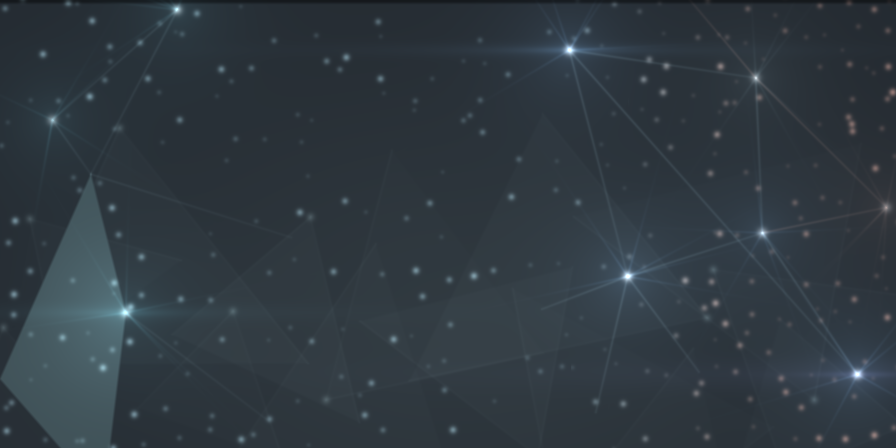
A WebGL 1 fragment shader for this background:

```glsl
precision highp float;
// Dark starry network: translucent facets, thin links, glints with flares and a bright shard.
uniform vec2 u_resolution;

// Colours
const vec3 NIGHT = vec3(0.139, 0.164, 0.190);
const vec3 SLATE = vec3(0.182, 0.217, 0.243);
const vec3 SHARD = vec3(0.270, 0.345, 0.370);
const vec3 COOL = vec3(0.72, 0.90, 0.95);
const vec3 WARM = vec3(1.00, 0.70, 0.60);
const vec3 BLUE = vec3(0.50, 0.75, 1.00);
const vec3 TEAL = vec3(0.45, 0.90, 1.00);
const vec3 VIOLET = vec3(0.62, 0.62, 1.00);

// Sizes, in canvas heights
const float SOFT = 0.004;
const float LINK_WIDTH = 0.0032;
const float STAR_SIZE = 0.0062;
const float STAR_CELL = 0.075;
const float FACET_GAIN = 0.011;

// Main nodes of the network
const vec2 TOP = vec2(1.271, 0.888);
const vec2 HUB = vec2(1.401, 0.383);
const vec2 EAST = vec2(1.702, 0.480);
const vec2 NORTH_EAST = vec2(1.687, 0.826);
const vec2 CORNER = vec2(1.914, 0.164);
const vec2 RIM = vec2(1.979, 0.537);
const vec2 CROWN = vec2(0.396, 0.978);
const vec2 WEST = vec2(0.117, 0.732);
const vec2 PEAK = vec2(0.203, 0.611);
const vec2 ELBOW = vec2(0.281, 0.302);

float hash(vec2 v) {
  return fract(sin(dot(v, vec2(127.1, 311.7))) * 43758.55);
}

float bell(float d, float width) {
  return exp(-d * d / (width * width));
}

// Signed distance to the line a-b, positive on its left
float side(vec2 p, vec2 a, vec2 b) {
  vec2 d = normalize(b - a);
  return d.x * (p.y - a.y) - d.y * (p.x - a.x);
}

float link(vec2 p, vec2 a, vec2 b) {
  vec2 d = b - a;
  float t = clamp(dot(p - a, d) / dot(d, d), 0.0, 1.0);
  return bell(length(p - a - d * t), LINK_WIDTH) * (1.0 - 0.5 * t);
}

// Overlapping faint triangles with lit edges and corner dots
float facets(vec2 p) {
  float sum = 0.0;
  for (int i = 0; i < 14; i++) {
    float k = float(i);
    vec2 c = vec2((k + 0.5) / 7.0, 0.02 + 0.48 * hash(vec2(k, 3.0)));
    float turn = 6.283 * hash(vec2(k, 7.0));
    float size = 0.16 + 0.24 * hash(vec2(k, 11.0));
    vec2 a = c + size * vec2(cos(turn), sin(turn));
    vec2 b = c + size * vec2(cos(turn + 1.8), sin(turn + 1.8));
    vec2 e = c + size * vec2(cos(turn + 4.0), sin(turn + 4.0));
    float d = min(side(p, a, b), min(side(p, b, e), side(p, e, a)));
    sum += FACET_GAIN * smoothstep(-SOFT, SOFT, d) * (0.4 + hash(vec2(k, 19.0)));
    sum += 0.015 * link(p, a, b) + 0.015 * link(p, e, a);
    sum += 0.12 * bell(length(p - a), 0.009);
  }
  return sum;
}

// One scattered star per grid cell, denser towards both sides
float stars(vec2 p, float seed) {
  vec2 q = p / STAR_CELL + seed * 0.37;
  vec2 id = floor(q) + seed * 41.0;
  vec2 spot = 0.2 + 0.6 * vec2(hash(id), hash(id + 5.3));
  float d = length(fract(q) - spot) * STAR_CELL;
  float density = 0.24 + 0.36 * smoothstep(1.1, 1.8, p.x) + 0.2 * smoothstep(0.8, 0.2, p.x);
  float lit = step(hash(id + 9.1), density);
  float power = hash(id + 17.9);
  return lit * (0.06 + 0.36 * power * power) * bell(d, STAR_SIZE * (0.8 + 0.5 * power));
}

// Bright core, wide halo and a fan of fading rays
vec3 glint(vec2 p, vec2 at, vec3 tint, float power) {
  vec2 v = p - at;
  float r = length(v);
  float rays = 0.0;
  for (int i = 0; i < 6; i++) {
    float turn = 6.283 * hash(at + float(i));
    vec2 d = vec2(cos(turn), sin(turn));
    float along = dot(v, d);
    rays += bell(side(p, at, at + d), LINK_WIDTH) * step(0.0, along) * exp(-along / 0.09);
  }
  float halo = 0.13 * exp(-r / 0.045) + 0.045 * bell(r, 0.19);
  return power * (vec3(0.55) * bell(r, 0.011) + tint * (halo + 0.10 * rays));
}

// Long horizontal lens streak
float flare(vec2 p, vec2 at, float reach, float width) {
  return exp(-abs(p.x - at.x) / reach) * bell(p.y - at.y, width);
}

void main() {
  vec2 p = gl_FragCoord.xy / u_resolution.y;

  // Background and facets
  float lift = bell(length((p - vec2(1.0, 0.30)) / vec2(0.85, 0.55)), 1.0);
  vec3 col = mix(NIGHT, SLATE, lift);
  col += facets(p) * vec3(0.85, 1.0, 1.0);

  // Bright shard
  vec2 foot = vec2(0.245, 0.0);
  vec2 tip = vec2(0.0, 0.154);
  float inner = min(side(p, PEAK, tip), side(p, tip, vec2(0.135, 0.0)));
  inner = min(inner, min(side(p, foot, ELBOW), side(p, ELBOW, PEAK)));
  vec3 shard = SHARD * (0.94 + 0.18 * bell(length(p - ELBOW), 0.2));
  col = mix(col, shard, 0.95 * smoothstep(-SOFT, SOFT, inner));

  // Links
  float links = link(p, TOP, HUB) + link(p, TOP, CORNER) + link(p, TOP, NORTH_EAST);
  links += link(p, HUB, EAST) + link(p, HUB, vec2(1.21, 0.31)) + link(p, HUB, vec2(1.56, 0.17));
  links += link(p, HUB, vec2(1.33, 0.08)) + link(p, NORTH_EAST, EAST) + link(p, EAST, CORNER);
  links += 0.7 * (link(p, CROWN, PEAK) + link(p, CROWN, WEST) + link(p, WEST, PEAK));
  links += 0.5 * (link(p, PEAK, vec2(0.65, 0.47)) + link(p, ELBOW, vec2(0.60, 0.06)));
  col += 0.085 * links * COOL;
  float rim = link(p, NORTH_EAST, RIM) + link(p, NORTH_EAST, vec2(1.54, 1.0)) + link(p, EAST, RIM);
  col += 0.085 * rim * WARM;

  // Stars
  vec3 starTint = mix(COOL, WARM, smoothstep(1.2, 1.8, p.x));
  col += (stars(p, 0.0) + stars(p, 1.0)) * starTint;

  // Glints and flares
  col += glint(p, TOP, BLUE, 0.9) + glint(p, HUB, BLUE, 1.0) + glint(p, CORNER, BLUE, 0.95);
  col += glint(p, ELBOW, TEAL, 0.7) + glint(p, CROWN, TEAL, 0.65) + glint(p, WEST, TEAL, 0.55);
  col += glint(p, EAST, BLUE, 0.65) + glint(p, NORTH_EAST, COOL, 0.5) + glint(p, RIM, WARM, 0.4);
  col += BLUE * (0.06 * flare(p, TOP, 0.35, 0.016) + 0.12 * flare(p, TOP, 0.08, 0.007));
  col += TEAL * (0.05 * flare(p, ELBOW, 0.30, 0.020) + 0.10 * flare(p, ELBOW, 0.06, 0.008));
  col += VIOLET * (0.05 * flare(p, CORNER, 0.55, 0.035) + 0.12 * flare(p, CORNER, 0.07, 0.007));

  // Dark upper border
  col *= 1.0 - 0.45 * smoothstep(0.988, 0.998, p.y);
  gl_FragColor = vec4(col, 1.0);
}
```
